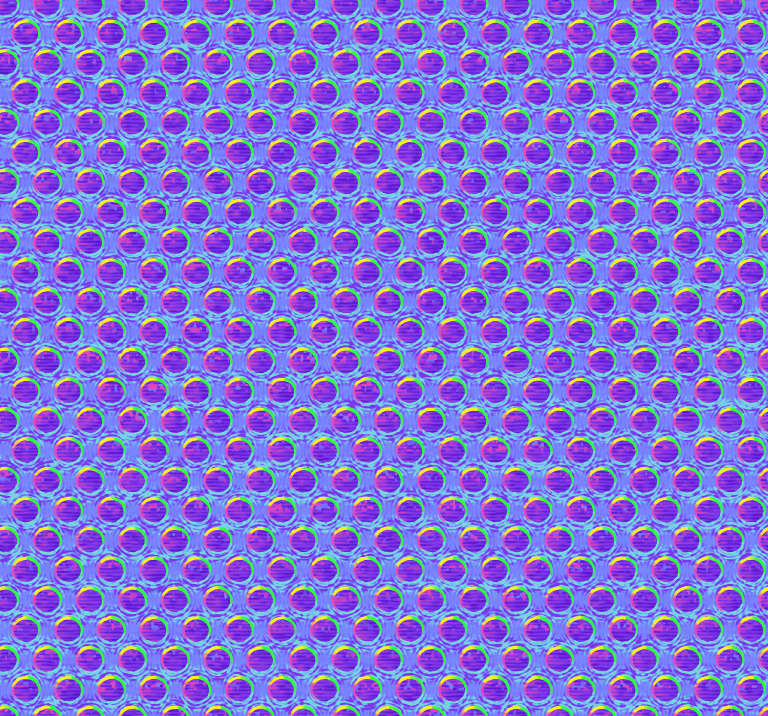
A WebGL 2 fragment shader for this texture map:

```glsl
#version 300 es
precision highp float;
// Tangent-space normal map of a perforated sheet: staggered round dimples,
// each with a rim coloured by its facing direction, a streaked violet floor
// and fine hatched ripples around it. All noise wraps on the canvas.

#define GRID vec2(18.0, 24.0)       // dimples across, rows down (even)
#define GRID_SHIFT vec2(0.11, 0.38) // lattice offset in cells
#define ROW_PITCH 0.70              // row spacing / column spacing
#define FLOOR_RADIUS 0.285          // in column spacings
#define RIM_RADIUS 0.342
#define RIPPLE_FREQ 11.5            // ripples per column spacing
#define RIPPLE_GAIN 1.9
#define STREAK_GAIN 1.25
#define RIM_WEAR 0.55

uniform vec2 u_resolution;
out vec4 fragColor;

const float TAU = 6.28319;
const vec3 FLAT_BLUE = vec3(0.47, 0.52, 1.0);
const vec3 VIOLET = vec3(0.48, 0.21, 0.91);
const vec3 DEEP_VIOLET = vec3(0.36, 0.08, 0.80);
const vec3 CYAN = vec3(0.46, 0.86, 0.86);
const vec3 PINK = vec3(0.90, 0.28, 0.74);
const vec3 GREEN = vec3(0.18, 0.98, 0.26);
const vec3 YELLOW = vec3(0.98, 0.94, 0.14);

float hash(vec2 p) {
  return fract(sin(dot(p, vec2(127.1, 311.7))) * 43758.5);
}

// Value noise whose lattice repeats after "period" cells.
float wrapNoise(vec2 uv, vec2 period) {
  vec2 p = uv * period;
  vec2 i = floor(p), f = fract(p);
  f = f * f * (3.0 - 2.0 * f);
  vec2 a = mod(i, period), b = mod(i + 1.0, period);
  return mix(mix(hash(a), hash(vec2(b.x, a.y)), f.x),
             mix(hash(vec2(a.x, b.y)), hash(b), f.x), f.y);
}

// Offset from the nearest dimple centre; id is its wrapped cell.
vec2 nearestDimple(vec2 g, out vec2 id) {
  vec2 best = vec2(9.0);
  for (int k = -1; k <= 1; k++) {
    float row = floor(g.y) + float(k);
    float stagger = 0.5 * mod(row, 2.0);
    float col = floor(g.x - stagger);
    vec2 q = (g - vec2(col + 0.5 + stagger, row + 0.5)) * vec2(1.0, ROW_PITCH);
    if (dot(q, q) < dot(best, best)) {
      best = q;
      id = mod(vec2(col, row), GRID);
    }
  }
  return best;
}

// Weight of a rim colour that faces "axis".
float lobe(vec2 dir, vec2 axis, float sharpness) {
  return pow(max(dot(dir, normalize(axis)), 0.0), sharpness) + 0.0005;
}

vec3 rimColour(vec2 dir) {
  float y = 1.5 * lobe(dir, vec2(-0.45, 0.9), 9.0);
  float g = 1.5 * lobe(dir, vec2(0.75, 0.65), 8.0);
  float c = 1.3 * lobe(dir, vec2(0.1, -1.0), 4.0);
  float p = lobe(dir, vec2(-1.0, -0.1), 9.0);
  return (y * YELLOW + g * GREEN + c * CYAN + p * PINK) / (y + g + c + p);
}

// Filled disc, 1 inside, with its edge smoothed over about one pixel.
float disc(vec2 q, float radius, float soft) {
  return 1.0 - smoothstep(-soft, soft, length(q) - radius);
}

void main() {
  vec2 uv = gl_FragCoord.xy / u_resolution;
  vec2 id;
  vec2 q = nearestDimple(uv * GRID - GRID_SHIFT, id);
  float d = length(q);
  vec2 dir = q / max(d, 0.001);
  float soft = max(0.015, 0.5 * GRID.x / u_resolution.x);
  float variation = hash(id + 3.7);

  // Wear: soft patches, fine grain and short horizontal dashes.
  float patches = wrapNoise(uv, vec2(72.0, 66.0));
  float grain = wrapNoise(uv, vec2(252.0, 240.0));
  float dashes = wrapNoise(uv, vec2(120.0, 264.0));

  // Flat sheet, calm beside each dimple, hatched above and below it.
  float reach = 1.0 - smoothstep(RIM_RADIUS, 0.56, d);
  float wave = sin((d - RIM_RADIUS) * TAU * RIPPLE_FREQ + 5.0 * patches);
  float ripple = RIPPLE_GAIN * (0.5 * wave + 1.3 * (dashes + grain - 1.0));
  ripple *= smoothstep(0.05, 0.75, abs(dir.y)) * (0.4 + 0.6 * reach) + 0.08;
  vec3 colour = mix(FLAT_BLUE, CYAN, clamp(ripple - 0.1, 0.0, 0.9));
  colour = mix(colour, VIOLET, clamp(-ripple, 0.0, 1.0));

  // Streaked floor: pinker on the left, deeper on the right.
  float lines = sin(q.y * TAU * 12.0 + TAU * variation + 2.0 * patches);
  float streak = STREAK_GAIN * (0.35 * lines + 1.1 * (dashes - 0.5));
  vec3 dimple = mix(VIOLET, DEEP_VIOLET, clamp(0.1 + streak + q.x, 0.0, 0.9));
  float glow = -0.6 * streak - 1.5 * q.x - 0.1;
  dimple = mix(dimple, PINK, clamp(glow, 0.0, 0.8));
  float speck = smoothstep(0.58, 0.78, grain) * smoothstep(-0.1, 0.06, q.y);
  vec3 speckColour = mix(PINK, FLAT_BLUE, smoothstep(0.45, 0.7, dashes));
  dimple = mix(dimple, speckColour, speck * (0.35 + 0.6 * variation));

  // Rim, slightly flattened, widest on top, worn along its lower half.
  vec2 facing = normalize(dir + 0.5 * (vec2(grain, dashes) - 0.5));
  float worn = smoothstep(0.5, 0.8, grain) * smoothstep(0.35, -0.3, dir.y);
  vec3 rim = mix(rimColour(facing), FLAT_BLUE, RIM_WEAR * worn);
  float size = 1.0 + 0.03 * (variation - 0.5) + 0.06 * (grain - 0.5);
  float inRim = disc(q * vec2(1.0, 1.05), RIM_RADIUS * size, soft);
  vec2 floorOffset = (q + vec2(0.0, 0.01)) * vec2(1.0, 1.09);
  float inFloor = disc(floorOffset, FLOOR_RADIUS * size, soft);
  colour = mix(colour, rim, inRim);
  colour = mix(colour, dimple, inFloor);

  fragColor = vec4(clamp(colour, 0.0, 1.0), 1.0);
}
```
